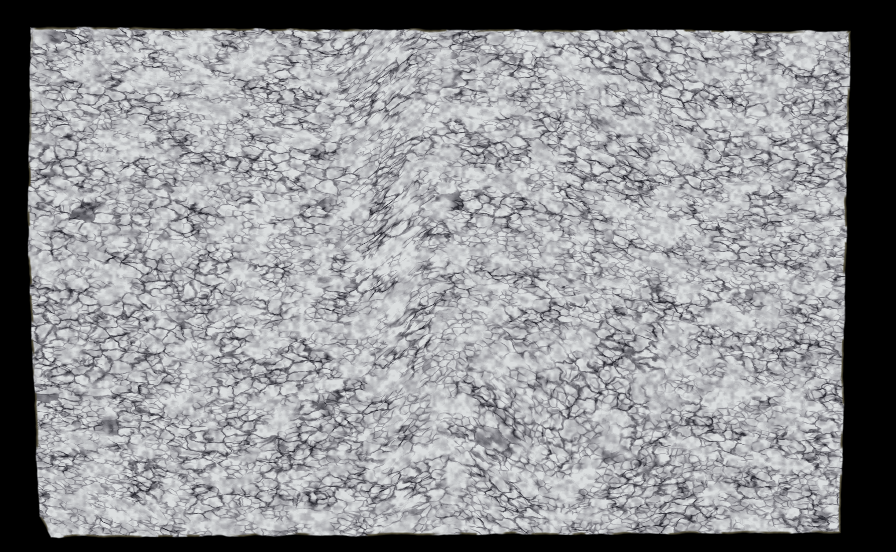
Reproduce this texture procedurally as a WebGL 1 fragment shader.

```glsl
precision highp float;
// A slab of pale grey granite lying on black: flattened cells form the grains,
// broken dark veinlets follow their borders, and fine noise adds the mottling.
// The bedding is bent by slow noise and by one upright fold near the middle.

uniform vec2 u_resolution;

const vec3 DARK_MICA = vec3(0.16, 0.16, 0.19);
const vec3 MID_GREY = vec3(0.60, 0.60, 0.623);
const vec3 PALE_FELDSPAR = vec3(0.86, 0.872, 0.875);
const vec3 RIM_OLIVE = vec3(0.30, 0.28, 0.20);

float hash(vec2 p) {
  vec3 h = fract(p.xyx * vec3(0.1031, 0.1030, 0.0973));
  h += dot(h, h.yzx + 33.33);
  return fract((h.x + h.y) * h.z);
}

vec2 hash2(vec2 p) {
  return vec2(hash(p), hash(p + 71.7));
}

float noise(vec2 p) {
  vec2 cell = floor(p);
  vec2 f = fract(p);
  f = f * f * (3.0 - 2.0 * f);
  float low = mix(hash(cell), hash(cell + vec2(1.0, 0.0)), f.x);
  float high = mix(hash(cell + vec2(0.0, 1.0)), hash(cell + 1.0), f.x);
  return mix(low, high, f.y);
}

float fbm(vec2 p) {
  float sum = 0.0;
  float weight = 0.533;
  for (int i = 0; i < 4; i++) {
    sum += weight * noise(p);
    p = mat2(1.6, 1.2, -1.2, 1.6) * p + 13.1;
    weight *= 0.5;
  }
  return sum;
}

// x: distance to the grain border, y: random value of the grain
vec2 grains(vec2 p) {
  vec2 cell = floor(p);
  float nearest = 8.0;
  float second = 8.0;
  float id = 0.0;
  for (int j = -1; j <= 1; j++) {
    for (int i = -1; i <= 1; i++) {
      vec2 c = cell + vec2(float(i), float(j));
      float d = length(c + hash2(c) - p);
      if (d < nearest) {
        second = nearest;
        nearest = d;
        id = hash(c + 19.3);
      } else {
        second = min(second, d);
      }
    }
  }
  return vec2(second - nearest, id);
}

float veinlet(float border, float width) {
  return 1.0 - smoothstep(0.0, width, border);
}

// Bends the bedding, then tilts and flattens it
vec2 bedding(vec2 p) {
  float fold = smoothstep(0.62, 0.82, p.x + 0.10 * (p.y - 0.5));
  p.y -= 0.09 * fold;
  p.y += 0.10 * (noise(p * 3.0 + 4.0) - 0.5);
  vec2 q = vec2(p.x - 0.18 * p.y, p.y + 0.18 * p.x);
  return q * vec2(1.0, 1.75);
}

float graniteTone(vec2 p) {
  vec2 q = bedding(p);
  vec2 ragged = vec2(fbm(q * 45.0), fbm(q * 45.0 + 37.0)) - 0.5;
  vec2 coarse = grains((q + 0.030 * ragged) * 30.0);
  vec2 fine = grains((q + 0.016 * ragged) * 62.0 + 9.0);
  float gate = smoothstep(0.36, 0.64, fbm(q * 17.0 + 5.0));
  float speckGate = smoothstep(0.38, 0.62, noise(q * 38.0 + 21.0));

  float tone = 0.785 + 0.07 * (coarse.y - 0.5) + 0.06 * (fine.y - 0.5);
  tone += 0.20 * (fbm(q * 60.0 + 50.0) - 0.5);
  tone += 0.20 * (noise(p * 150.0) - 0.5);
  tone -= 0.38 * gate * veinlet(coarse.x, 0.26);
  tone -= 0.23 * speckGate * veinlet(fine.x, 0.34);
  return tone;
}

vec3 stoneColor(float tone) {
  vec3 lower = mix(DARK_MICA, MID_GREY, clamp((tone - 0.16) / 0.44, 0.0, 1.0));
  return mix(lower, PALE_FELDSPAR, clamp((tone - 0.60) / 0.26, 0.0, 1.0));
}

// Signed distance to the line from a to b, positive on its right
float rightOf(vec2 p, vec2 a, vec2 b) {
  vec2 along = normalize(b - a);
  return dot(p - a, vec2(along.y, -along.x));
}

// Depth inside the slab outline, negative outside
float slabDepth(vec2 p, vec2 size) {
  vec2 topLeft = size * vec2(0.034, 0.950);
  vec2 topRight = size * vec2(0.949, 0.943);
  vec2 lowRight = size * vec2(0.938, 0.035);
  vec2 lowLeft = size * vec2(0.057, 0.027);
  vec2 chip = size * vec2(0.044, 0.065);
  vec2 waist = size * vec2(0.031, 0.560);
  float depth = min(rightOf(p, topLeft, topRight), rightOf(p, topRight, lowRight));
  depth = min(depth, rightOf(p, lowRight, lowLeft));
  depth = min(depth, min(rightOf(p, lowLeft, chip), rightOf(p, chip, waist)));
  depth = min(depth, rightOf(p, waist, topLeft));
  return depth + 0.007 * (fbm(p * 28.0) - 0.5);
}

void main() {
  vec2 p = gl_FragCoord.xy / u_resolution.y;
  vec2 size = vec2(u_resolution.x / u_resolution.y, 1.0);
  float pixel = 1.0 / u_resolution.y;
  float depth = slabDepth(p, size);

  vec3 color = stoneColor(graniteTone(p));
  float rim = 1.0 - smoothstep(0.001, 0.005, depth);
  color = mix(color, RIM_OLIVE, rim * smoothstep(0.4, 0.6, noise(p * 40.0)));
  color *= smoothstep(-pixel, pixel, depth);
  gl_FragColor = vec4(color, 1.0);
}
```
